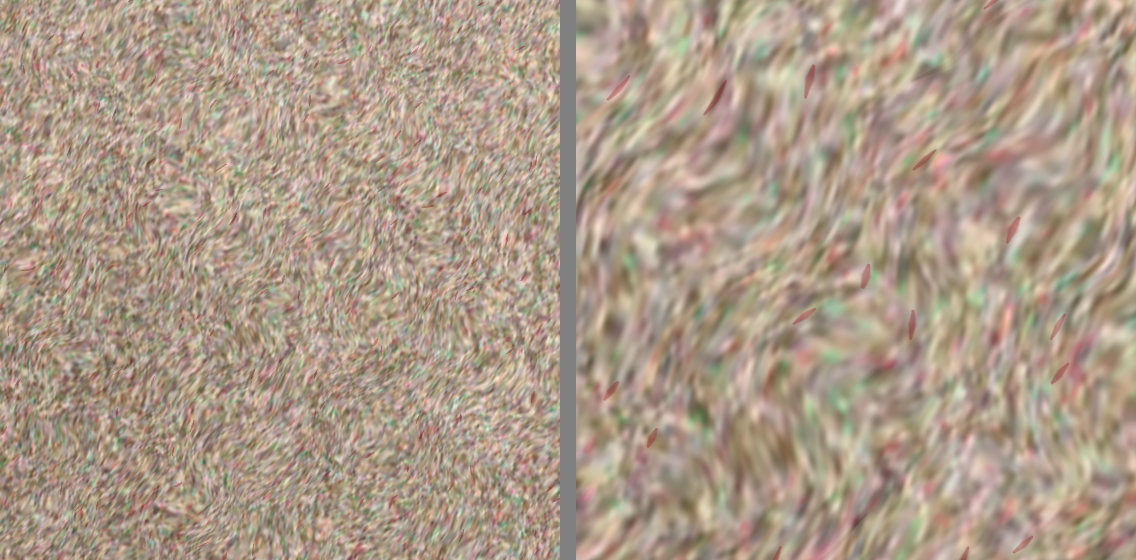
Left: the whole. Right: its middle third, enlarged.
Write a Shadertoy shader that draws this texture.

```glsl
// Matted felt of short, fine fibres in beige, pink, green and straw tones.
// Stretched noise layers, bent by a slow warp, give brightness and tint;
// a jittered grid adds sparse red strands and faint long creases.

float hash(vec2 cell, float seed) {
    uvec2 u = uvec2(ivec2(cell) + 8192);
    uint h = u.x * 1597334673u ^ u.y * 3812015801u ^ uint(seed) * 2654435769u;
    h = (h ^ (h >> 15)) * 2246822519u;
    h = (h ^ (h >> 13)) * 3266489917u;
    return float((h ^ (h >> 16)) >> 8) / 16777216.0;
}

// Smooth value noise in -1..1
float noise(vec2 p, float seed) {
    vec2 cell = floor(p), f = fract(p);
    f = f * f * (3.0 - 2.0 * f);
    float low = mix(hash(cell, seed), hash(cell + vec2(1, 0), seed), f.x);
    float high = mix(hash(cell + vec2(0, 1), seed), hash(cell + vec2(1, 1), seed), f.x);
    return 2.0 * mix(low, high, f.y) - 1.0;
}

// Grain drawn out along a direction leaning right of vertical by the angle
float fibreNoise(vec2 p, float lean, vec2 frequency, float seed) {
    vec2 along = vec2(sin(lean), cos(lean));
    vec2 across = vec2(along.y, -along.x);
    return noise(vec2(dot(p, across), dot(p, along)) * frequency, seed);
}

// Coverage of scattered straight strands, one candidate per grid cell
float strands(vec2 p, float grid, float share, float halfLength, float width, float seed) {
    float cover = 0.0;
    vec2 home = floor(p * grid);
    for (int y = -1; y <= 1; y++)
    for (int x = -1; x <= 1; x++) {
        vec2 cell = home + vec2(x, y);
        vec2 centre = (cell + vec2(hash(cell, seed), hash(cell, seed + 1.0))) / grid;
        float lean = mix(0.0, 1.1, hash(cell, seed + 2.0));
        vec2 along = vec2(sin(lean), cos(lean));
        vec2 d = p - centre;
        float t = clamp(dot(d, along), -halfLength, halfLength);
        float taper = 1.0 - 0.6 * abs(t) / halfLength;
        float strand = 1.0 - smoothstep(0.3, 1.0, length(d - along * t) / (width * taper));
        cover = max(cover, strand * step(hash(cell, seed + 3.0), share));
    }
    return cover;
}

void mainImage(out vec4 fragColor, in vec2 fragCoord) {
    vec2 uv = fragCoord / iResolution.xy;
    vec2 p = fragCoord / iResolution.y;

    // Slow warp so that the lie of the fibres wanders
    vec2 q = p + 0.016 * vec2(noise(p * 11.0, 1.0), noise(p * 11.0, 2.0))
               + 0.003 * vec2(noise(p * 37.0, 3.0), noise(p * 37.0, 4.0));

    // Brightness: upright and slanted grain blended in patches, plus fine grit
    float upright = fibreNoise(q, 0.28, vec2(160, 78), 5.0);
    float slanted = fibreNoise(q, 0.85, vec2(165, 75), 6.0);
    float patches = smoothstep(-0.35, 0.55, noise(p * 14.0, 7.0));
    float grain = mix(upright, slanted, patches);
    float grit = fibreNoise(q, 0.45, vec2(250, 135), 8.0);
    float clumps = fibreNoise(q, 0.5, vec2(70, 42), 9.0);
    float relief = 0.155 * grain + 0.125 * grit + 0.04 * clumps;

    // Broad light: brighter to the upper right, with soft shadows
    float light = 0.035 * (uv.x - 0.5) + 0.06 * (uv.y - 0.5)
                + 0.02 * noise(p * 4.0, 10.0) + 0.014 * noise(p * 9.0, 11.0);

    vec3 color = vec3(0.680, 0.611, 0.541) + relief + light;

    // Tints: pink against green, straw against blue-grey
    float pinkGreen = 0.75 * fibreNoise(q, 0.4, vec2(120, 66), 12.0)
                    + 0.5 * fibreNoise(q, 0.6, vec2(190, 100), 13.0);
    float strawBlue = fibreNoise(q, 0.5, vec2(135, 75), 14.0);
    color += vec3(0.047, -0.042, -0.014) * pinkGreen;
    color += vec3(0.018, 0.014, -0.055) * strawBlue;
    color += vec3(0.01, -0.07, -0.05) * smoothstep(0.5, 1.0, pinkGreen);
    color += vec3(-0.06, 0.03, 0.0) * smoothstep(0.5, 1.0, -pinkGreen);

    // Long faint creases and short red strands
    float crease = strands(q, 7.0, 0.3, 0.045, 0.0035, 20.0);
    color -= 0.055 * crease;
    float redStrand = strands(q, 26.0, 0.2, 0.008, 0.0032, 30.0);
    vec3 red = vec3(0.60, 0.27, 0.27) + 0.5 * relief;
    color = mix(color, red, 0.6 * redStrand);

    fragColor = vec4(clamp(color, 0.0, 1.0), 1.0);
}
```
